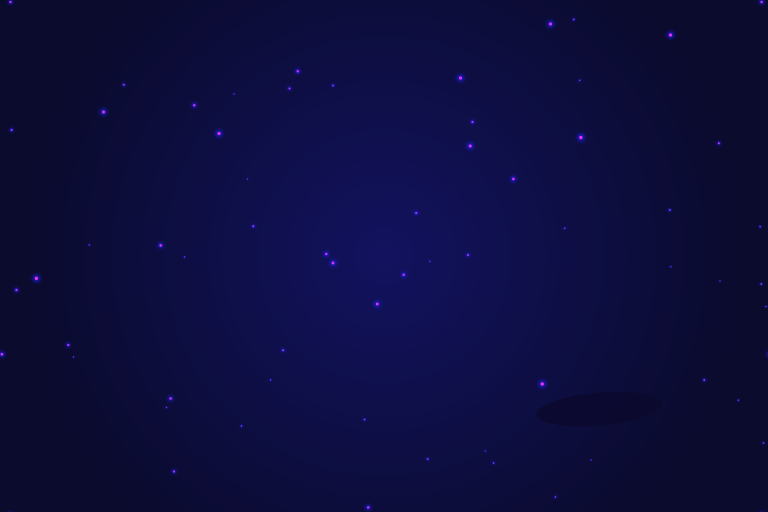
Write a Shadertoy shader that draws this background.

```glsl
// Night sky: a soft radial glow of deep blue, a faint dark tilted ellipse
// and scattered small stars, each a magenta core within a blue halo.
// Star positions are hashed and distances wrap, so the canvas tiles.

const int STAR_COUNT = 62;
const vec3 SKY_EDGE = vec3(0.040, 0.042, 0.178);
const vec3 SKY_CENTRE = vec3(0.071, 0.071, 0.372);
const vec3 SHADE = vec3(0.046, 0.034, 0.180);
const vec3 HALO_BLUE = vec3(0.13, 0.12, 1.0);
const vec3 CORE_VIOLET = vec3(0.62, 0.25, 1.0);
const vec3 CORE_PINK = vec3(1.0, 0.18, 0.88);

// Four random values in 0..1 from one number
vec4 hash41(float n) {
    vec4 p = fract(vec4(n) * vec4(0.1031, 0.1030, 0.0973, 0.1099));
    p += dot(p, p.wzxy + 33.33);
    return fract((p.xxyz + p.yzzw) * p.zywx);
}

// Shortest offset from b to a on a repeating tile
vec2 wrapOffset(vec2 a, vec2 b, vec2 tile) {
    return (fract((a - b) / tile + 0.5) - 0.5) * tile;
}

// Coverage of a shape with signed distance d, smoothed over one pixel
float coverage(float d, float pixel) {
    return clamp(0.5 - d / pixel, 0.0, 1.0);
}

// Approximate signed distance to an ellipse with the given half axes
float ellipseDistance(vec2 p, vec2 axes) {
    float k = length(p / axes);
    float slope = length(p / (axes * axes));
    return k * (k - 1.0) / max(slope, 1e-4);
}

vec2 rotate(vec2 p, float angle) {
    float c = cos(angle), s = sin(angle);
    return vec2(c * p.x + s * p.y, c * p.y - s * p.x);
}

// Blend one star over the colour; size and tint run from 0 to 1
vec3 addStar(vec3 colour, float d, float size, float tint, float pixel) {
    float scale = mix(0.3, 1.0, size);
    float strength = mix(0.65, 1.0, sqrt(size));
    float reach = d / (0.0073 * scale);
    float halo = 0.8 * exp(-reach * reach);
    float core = coverage(d - 0.0032 * scale, pixel);
    vec3 coreColour = mix(CORE_VIOLET, CORE_PINK, 0.3 * tint + 0.7 * size);
    colour = mix(colour, HALO_BLUE, halo * strength);
    return mix(colour, coreColour, core * strength);
}

void mainImage(out vec4 fragColor, in vec2 fragCoord) {
    // Canvas height is one unit
    float pixel = 1.0 / iResolution.y;
    vec2 tile = vec2(iResolution.x * pixel, 1.0);
    vec2 p = fragCoord * pixel;

    // Radial sky glow
    float radius = length(wrapOffset(p, 0.5 * tile, tile));
    vec3 colour = mix(SKY_CENTRE, SKY_EDGE, min(radius / 0.70, 1.0));

    // Dark tilted ellipse
    vec2 q = rotate(wrapOffset(p, vec2(0.78, 0.201) * tile, tile), 0.09);
    float shade = coverage(ellipseDistance(q, vec2(0.123, 0.032)), pixel);
    colour = mix(colour, SHADE, 0.85 * shade);

    // Scattered stars
    for (int i = 0; i < STAR_COUNT; i++) {
        vec4 rnd = hash41(float(i) * 17.3 + 91.0);
        float d = length(wrapOffset(p, rnd.xy * tile, tile));
        colour = addStar(colour, d, pow(rnd.z, 1.5), rnd.w, pixel);
    }

    fragColor = vec4(colour, 1.0);
}
```
